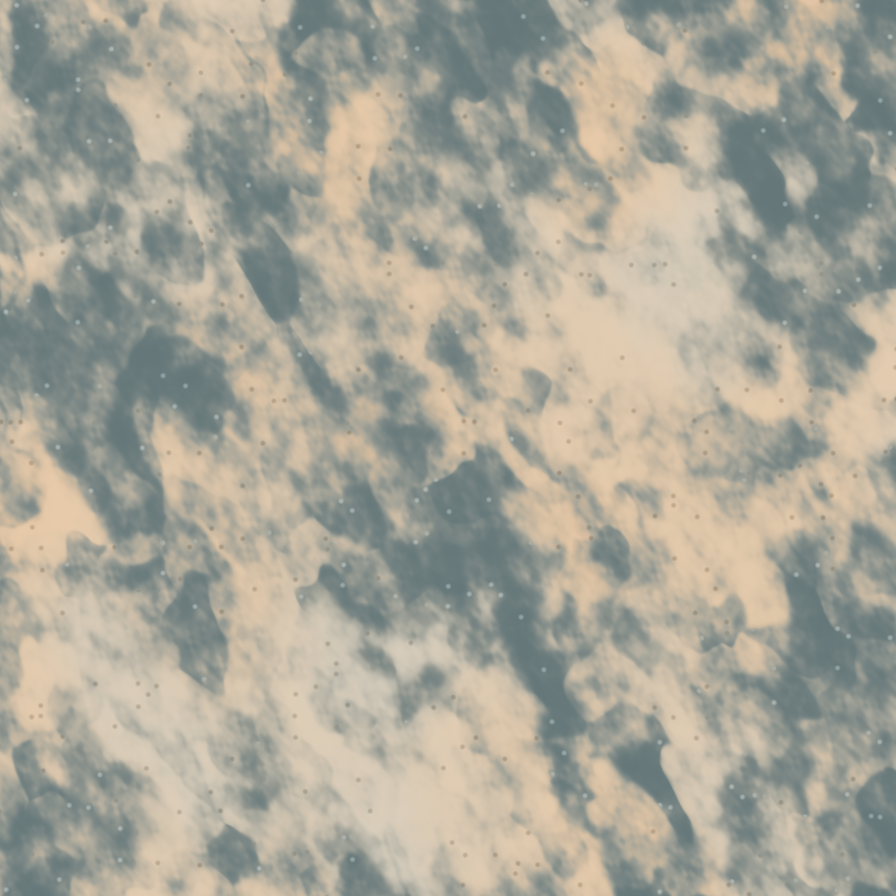
A WebGL 1 fragment shader for this texture:

```glsl
precision highp float;

uniform vec2 u_resolution;

// Mineral colours, dark to light
const vec3 SLATE = vec3(0.415, 0.462, 0.450);
const vec3 ASH = vec3(0.638, 0.642, 0.602);
const vec3 CREAM = vec3(0.868, 0.805, 0.718);
const vec3 PEACH_SHIFT = vec3(0.040, -0.010, -0.050);
const vec3 BLUE_SHIFT = vec3(-0.022, 0.002, 0.022);

// Foliation direction and stretch
const vec2 GRAIN_DIR = vec2(0.53, -0.848);
const float GRAIN_STRETCH = 0.68;

// Feature frequencies per canvas height
const float BROAD_FREQ = 5.0;
const float CRYSTAL_FREQ = 10.0;
const float GRAIN_FREQ = 24.0;
const float MOTTLE_FREQ = 28.0;
const float VEIN_FREQ = 9.0;
const float SPECK_FREQ = 85.0;

// Strengths
const float BROAD_AMOUNT = 0.70;
const float CRYSTAL_AMOUNT = 0.90;
const float GRAIN_AMOUNT = 0.75;
const float MOTTLE_AMOUNT = 0.70;
const float VEIN_AMOUNT = 0.50;
const float COARSE_WARP = 0.022;
const float FINE_WARP = 0.009;
const float CELL_SHARPNESS = 14.0;
const float CONTRAST = 2.25;
const float BALANCE = 0.05;
const float SPECK_SHARE = 0.05;

float hash(vec2 p) {
  vec3 h = fract(p.xyx * 0.1031);
  h += dot(h, h.yzx + 33.33);
  return fract((h.x + h.y) * h.z);
}

// Value noise in -1..1
float noise(vec2 p) {
  vec2 i = floor(p);
  vec2 f = p - i;
  f = f * f * f * (f * (f * 6.0 - 15.0) + 10.0);
  float low = mix(hash(i), hash(i + vec2(1.0, 0.0)), f.x);
  float high = mix(hash(i + vec2(0.0, 1.0)), hash(i + vec2(1.0)), f.x);
  return mix(low, high, f.y) * 2.0 - 1.0;
}

vec2 noise2(vec2 p) {
  return vec2(noise(p), noise(p + vec2(37.3, 81.7)));
}

// Rotated octaves of fine mottling
float mottle(vec2 p) {
  mat2 turn = mat2(0.8, 0.6, -0.6, 0.8) * 1.9;
  float sum = 0.0;
  float gain = 1.0;
  for (int i = 0; i < 4; i++) {
    sum += gain * noise(p);
    p = turn * p + 17.0;
    gain *= 0.65;
  }
  return sum;
}

// Soft-edged cells, each with its own tone in -1..1
float crystals(vec2 p) {
  vec2 cell = floor(p);
  float sum = 0.0;
  float total = 0.0;
  for (int y = -1; y <= 1; y++) {
    for (int x = -1; x <= 1; x++) {
      vec2 id = cell + vec2(float(x), float(y));
      vec2 seed = id + 0.1 + 0.8 * vec2(hash(id + 11.0), hash(id + 53.0));
      vec2 d = p - seed;
      float weight = exp(-CELL_SHARPNESS * dot(d, d)) + 1e-7;
      sum += weight * (hash(id + 97.0) * 2.0 - 1.0);
      total += weight;
    }
  }
  return sum / total;
}

// Sparse small dots
float specks(vec2 p) {
  vec2 id = floor(p);
  vec2 center = 0.35 + 0.3 * vec2(hash(id + 5.0), hash(id + 29.0));
  float dot_ = 1.0 - smoothstep(0.08, 0.35, length(p - id - center));
  return dot_ * step(1.0 - SPECK_SHARE, hash(id + 71.0));
}

void main() {
  vec2 uv = gl_FragCoord.xy / u_resolution.y;

  // Stretch along the foliation, then roughen the outlines
  vec2 across = vec2(-GRAIN_DIR.y, GRAIN_DIR.x);
  vec2 p = vec2(dot(uv, across), dot(uv, GRAIN_DIR) * GRAIN_STRETCH) + 3.0;
  vec2 w = p + COARSE_WARP * noise2(p * 14.0) + FINE_WARP * noise2(p * 45.0);

  // Layered tone, from broad drifts to fine grain
  float level = BALANCE + BROAD_AMOUNT * noise(w * BROAD_FREQ);
  level += CRYSTAL_AMOUNT * crystals(w * CRYSTAL_FREQ);
  level += GRAIN_AMOUNT * crystals(w * GRAIN_FREQ + 40.0);
  level += MOTTLE_AMOUNT * mottle(p * MOTTLE_FREQ);
  float vein = 1.0 - smoothstep(0.0, 0.16, abs(noise(w * VEIN_FREQ + 61.0)));
  level -= VEIN_AMOUNT * vein * (0.5 + 0.5 * noise(p * 7.0 + 23.0));
  float tone = 1.0 / (1.0 + exp(-CONTRAST * level));

  // Mineral colour with drifting warmth
  vec3 color = mix(SLATE, ASH, min(tone * 2.0, 1.0));
  color = mix(color, CREAM, max(tone * 2.0 - 1.0, 0.0));
  float warmth = 0.4 + 0.8 * noise(w * 8.0 + 19.0);
  color += PEACH_SHIFT * warmth * smoothstep(0.35, 0.9, tone);
  color += BLUE_SHIFT * (1.0 - smoothstep(0.0, 0.5, tone));

  // Glints in the dark mineral, pits in the light one
  color += 0.16 * specks(uv * SPECK_FREQ) * (1.0 - smoothstep(0.2, 0.6, tone));
  color -= 0.12 * specks(uv * SPECK_FREQ + 130.5) * smoothstep(0.3, 0.7, tone);

  gl_FragColor = vec4(clamp(color, 0.0, 1.0), 1.0);
}
```
